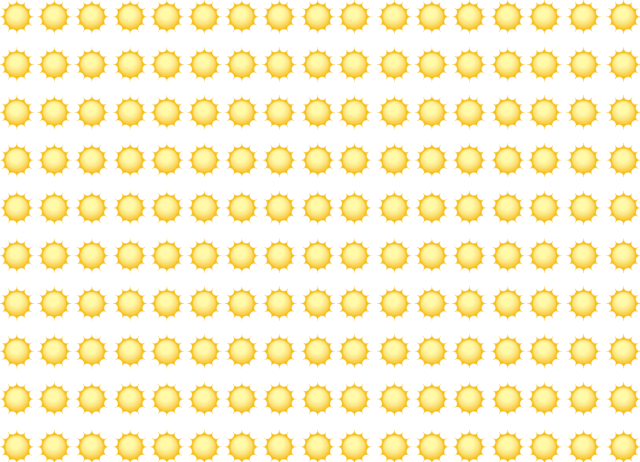
Reproduce this pattern procedurally as a Shadertoy shader.

```glsl
#define COLUMNS 17
#define ROWS 10.0
#define FIRST_SUN vec2(0.0263, 0.0262)  // from the top left, canvas width = 1
#define PITCH vec2(0.0586, 0.07467)
#define COLUMN_NUDGE 0.0013
#define SUN_RADIUS 0.0257
#define RAYS 12.0
#define DISC_RADIUS 0.71                // the rest in sun radii
#define NOTCH_CENTER 1.066
#define NOTCH_RADIUS 0.279
#define GLOW_CENTER vec2(-0.06, 0.17)

const vec3 PAPER = vec3(1.0);
const vec3 RAY_GOLD = vec3(0.96, 0.75, 0.11);
const vec3 DISC_LIGHT = vec3(1.0, 0.975, 0.66);
const vec3 DISC_MID = vec3(0.99, 0.90, 0.51);
const vec3 DISC_DEEP = vec3(0.98, 0.81, 0.29);

// Columns are nearly even, with wider gaps between some groups of five
float columnX(float i) {
    float nudge = 3.0 * step(10.0, i) + 2.0 * step(15.0, i) + 3.0 * step(16.0, i);
    nudge += step(2.5, mod(i, 5.0)) * step(mod(i, 5.0), 3.5);
    return FIRST_SUN.x + i * PITCH.x + nudge * COLUMN_NUDGE;
}

// Offset from the nearest sun, in sun radii, y up
vec2 nearestSun(vec2 p) {
    float dx = 1.0;
    for (int i = 0; i < COLUMNS; i++) {
        float d = p.x - columnX(float(i));
        if (abs(d) < abs(dx)) dx = d;
    }
    float row = clamp(floor((p.y - FIRST_SUN.y) / PITCH.y + 0.5), 0.0, ROWS - 1.0);
    float dy = p.y - FIRST_SUN.y - row * PITCH.y;
    return vec2(dx, -dy) / SUN_RADIUS;
}

// Round body with circular notches cut out, leaving pointed rays
float rayDistance(vec2 q) {
    float sector = 6.2831853 / RAYS;
    float angle = mod(atan(q.y, q.x), sector) - 0.5 * sector;
    vec2 folded = length(q) * vec2(cos(angle), sin(angle));
    float notch = NOTCH_RADIUS - length(folded - vec2(NOTCH_CENTER, 0.0));
    return max(length(q) - 1.02, notch);
}

// Glow shifted upward, deepening to gold at the lower rim
vec3 discColor(vec2 q) {
    float glow = length(q - GLOW_CENTER);
    vec3 color = mix(DISC_LIGHT, DISC_MID, smoothstep(0.28, 0.62, glow));
    color = mix(color, DISC_DEEP, smoothstep(0.55, 0.85, glow));
    return mix(color, DISC_DEEP, 0.5 * smoothstep(0.58, DISC_RADIUS, length(q)));
}

float coverage(float dist, float blur) {
    return 1.0 - smoothstep(-blur, blur, dist);
}

void mainImage(out vec4 fragColor, in vec2 fragCoord) {
    vec2 p = vec2(fragCoord.x, iResolution.y - fragCoord.y) / iResolution.x;
    vec2 q = nearestSun(p);
    float blur = 0.9 / (iResolution.x * SUN_RADIUS);

    vec3 color = mix(PAPER, RAY_GOLD, coverage(rayDistance(q), blur));
    color = mix(color, discColor(q), coverage(length(q) - DISC_RADIUS, blur));
    fragColor = vec4(color, 1.0);
}
```
